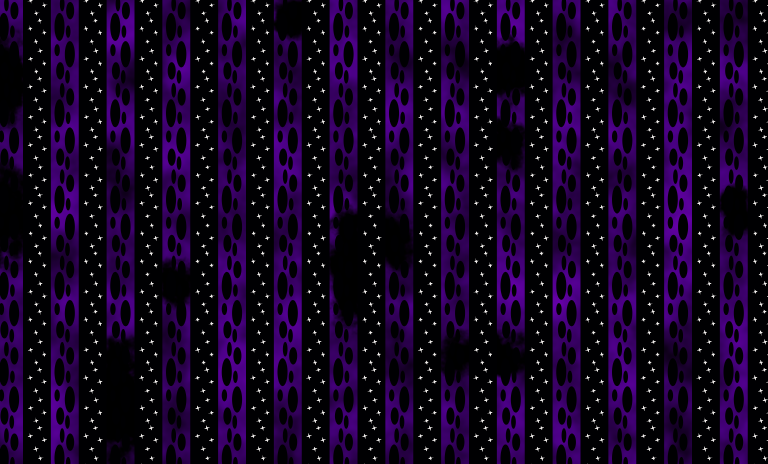
Write a Shadertoy shader that draws this pattern.

```glsl
// Purple stripes pierced by oval holes, clouded by dark smudges, between black bands of tiny stars.

// Lengths are in canvas heights; those marked "pitch" are in stripe pitches.
const float PITCH = 0.12015;       // stripe to stripe
const float STRIPE_START = -0.0105; // left edge of the first stripe
const float STRIPE_WIDTH = 0.5;    // pitch
const float HOLE_PERIOD = 1.548;   // pitch
const float STAR_PERIOD = 1.044;   // pitch
const float STAR_RADIUS = 0.043;   // pitch
const float STAR_TILT = 0.25;
const float GLOW_RADIUS = 0.065;

const vec3 BLACK = vec3(0.0, 0.0, 0.008);
const vec3 PURPLE = vec3(0.29, 0.0, 0.52);
const vec3 VIOLET = vec3(0.46, 0.0, 0.74);
const vec3 STAR_WHITE = vec3(0.94, 0.93, 0.92);

// Oval holes of one repeat: centre, radii (pitch, y down)
const vec4 HOLES[8] = vec4[8](
    vec4(0.155, 0.483, 0.090, 0.250), vec4(0.310, 0.567, 0.042, 0.110),
    vec4(0.113, 0.900, 0.048, 0.107), vec4(0.340, 0.973, 0.090, 0.235),
    vec4(0.167, 1.271, 0.072, 0.155), vec4(0.298, 1.378, 0.042, 0.120),
    vec4(0.203, 0.072, 0.042, 0.130), vec4(0.346, 0.191, 0.072, 0.155));

// Star centres of one repeat (pitch, y down)
const vec2 STARS[8] = vec2[8](
    vec2(0.637, 0.012), vec2(0.882, 0.095), vec2(0.739, 0.239), vec2(0.800, 0.370),
    vec2(0.631, 0.513), vec2(0.882, 0.585), vec2(0.733, 0.746), vec2(0.810, 0.913));

// Dark smudges: centre, radii
const vec4 SMUDGES[11] = vec4[11](
    vec4(0.01, 0.83, 0.05, 0.09), vec4(0.01, 0.54, 0.06, 0.10), vec4(0.63, 0.96, 0.045, 0.04),
    vec4(1.10, 0.85, 0.055, 0.065), vec4(1.09, 0.69, 0.045, 0.045), vec4(0.38, 0.39, 0.04, 0.045),
    vec4(0.757, 0.42, 0.05, 0.13), vec4(0.845, 0.48, 0.04, 0.06), vec4(0.258, 0.14, 0.05, 0.13),
    vec4(1.05, 0.235, 0.11, 0.045), vec4(1.59, 0.55, 0.035, 0.055));

// Centres of the brighter glows
const vec2 GLOWS[10] = vec2[10](
    vec2(0.86, 0.76), vec2(1.10, 0.985), vec2(0.38, 0.68), vec2(0.613, 0.26), vec2(1.10, 0.39),
    vec2(1.462, 0.516), vec2(0.14, 0.54), vec2(0.516, 0.16), vec2(1.215, 0.38), vec2(0.258, 0.935));

vec2 hashGradient(vec2 cell) {
    vec3 h = fract(cell.xyx * vec3(0.1031, 0.1030, 0.0973));
    h += dot(h, h.yzx + 33.33);
    float angle = 6.2832 * fract((h.x + h.y) * h.z);
    return vec2(cos(angle), sin(angle));
}

float gradientNoise(vec2 p) {
    vec2 i = floor(p), f = p - i;
    vec2 u = f * f * f * (f * (f * 6.0 - 15.0) + 10.0);
    vec2 e = vec2(0.0, 1.0);
    float low = mix(dot(hashGradient(i), f), dot(hashGradient(i + e.yx), f - e.yx), u.x);
    float high = mix(dot(hashGradient(i + e), f - e), dot(hashGradient(i + e.yy), f - e.yy), u.x);
    return mix(low, high, u.y);
}

float fbm(vec2 p) {
    float sum = 0.0, amplitude = 1.0;
    for (int i = 0; i < 4; i++) {
        sum += amplitude * gradientNoise(p);
        p = mat2(1.6, 1.2, -1.2, 1.6) * p + 7.3;
        amplitude *= 0.5;
    }
    return sum;
}

// Signed offset to the nearest repeat
float wrap(float d, float period) { return mod(d + 0.5 * period, period) - 0.5 * period; }

float coverage(float d, float pixel) { return clamp(0.5 - d / pixel, 0.0, 1.0); }

float ellipseDistance(vec2 d, vec2 r) {
    float k = length(d / r);
    return k * (k - 1.0) / max(length(d / (r * r)), 0.001);
}

// Four-pointed star with concave sides
float starDistance(vec2 d) {
    float c = cos(STAR_TILT), s = sin(STAR_TILT);
    d = abs(mat2(c, s, -s, c) * d);
    return (max(d.x, d.y) + 2.5 * min(d.x, d.y) - STAR_RADIUS) / 2.2;
}

// Clouded purple with glows and ragged black smudges
vec3 stripeColor(vec2 p) {
    float glow = 0.0, smudge = 10.0;
    for (int i = 0; i < 10; i++) {
        vec2 d = (p - GLOWS[i]) / GLOW_RADIUS;
        glow += exp(-dot(d, d));
    }
    for (int i = 0; i < 11; i++)
        smudge = min(smudge, length((p - SMUDGES[i].xy) / SMUDGES[i].zw));
    float level = clamp(0.71 + 0.75 * fbm(p * 8.0 + 3.7) + 0.4 * glow, 0.18, 1.5);
    float clear = smoothstep(0.7, 1.3, smudge + 0.55 * fbm(p * 22.0));
    return clear * mix(PURPLE * min(level, 1.0), VIOLET, max(level - 1.0, 0.0) * 1.4);
}

void mainImage(out vec4 fragColor, in vec2 fragCoord) {
    vec2 p = fragCoord / iResolution.y;
    float pixel = 1.0 / (iResolution.y * PITCH);
    vec2 q = vec2(fract((p.x - STRIPE_START) / PITCH), (1.0 - p.y) / PITCH);

    // Stripe, holes and stars
    float stripe = abs(wrap(q.x - 0.5 * STRIPE_WIDTH, 1.0)) - 0.5 * STRIPE_WIDTH;
    float hole = 10.0, star = 10.0;
    for (int i = 0; i < 8; i++) {
        vec2 toHole = vec2(q.x - HOLES[i].x, wrap(q.y - HOLES[i].y, HOLE_PERIOD));
        vec2 toStar = vec2(q.x - STARS[i].x, wrap(q.y - STARS[i].y, STAR_PERIOD));
        hole = min(hole, ellipseDistance(toHole, HOLES[i].zw));
        star = min(star, starDistance(toStar));
    }
    vec3 color = mix(BLACK, stripeColor(p), coverage(max(stripe, -hole), pixel));
    color = mix(color, STAR_WHITE, coverage(star, pixel));
    fragColor = vec4(color, 1.0);
}
```
